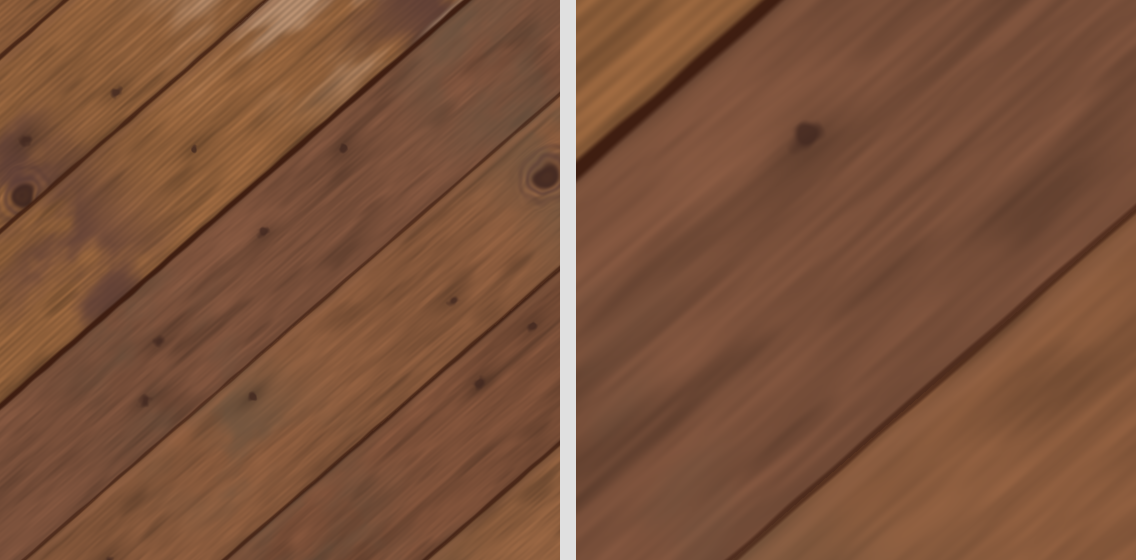
Left, the full canvas; right, a detail of the centre.
Reproduce this texture procedurally as a Shadertoy shader.

```glsl
// Weathered wooden boards running diagonally, with dark seams and lit lower bevels.
// The canvas is rotated into (along, across) grain space; each board gets its own
// tint, stretched noise fibres, stains, pale wear and knots.

const vec2  GRAIN_DIR    = vec2(0.7547, 0.656); // unit vector along the boards
const float PITCH        = 0.2352;              // board width
const float SEAM_OFFSET  = 0.077;               // first seam, from the upper left corner
const float STAIN_PERIOD = 0.78;                // stain spacing along the grain
const float STAIN_PHASE  = -0.20;
const float KNOT_CELL    = 0.25;                // one small knot may sit in each cell
const float RIDGE_PITCH  = 0.0095;

const vec3 SEAM   = vec3(0.24, 0.11, 0.06);
const vec3 BEVEL  = vec3(0.61, 0.41, 0.29);
const vec3 KNOT   = vec3(0.25, 0.15, 0.12);
const vec3 PURPLE = vec3(0.35, 0.23, 0.21);
const vec3 SLATE  = vec3(0.39, 0.32, 0.25);
const vec3 PALE   = vec3(0.73, 0.59, 0.48);

// Board tint in rgb, darkness of its upper seam in a
const vec4 BOARDS[7] = vec4[7](
    vec4(0.56, 0.37, 0.23, 0.5), vec4(0.54, 0.36, 0.22, 0.65),
    vec4(0.57, 0.38, 0.23, 0.65), vec4(0.48, 0.315, 0.23, 1.0),
    vec4(0.525, 0.345, 0.23, 0.3), vec4(0.475, 0.305, 0.215, 0.5),
    vec4(0.54, 0.36, 0.235, 0.55));

float hash(vec2 p) {
    vec3 q = fract(vec3(p.xyx) * 0.1031);
    q += dot(q, q.yzx + 33.33);
    return fract((q.x + q.y) * q.z);
}

float noise(vec2 p) {
    vec2 i = floor(p), f = fract(p);
    f = f * f * (3.0 - 2.0 * f);
    return mix(mix(hash(i), hash(i + vec2(1, 0)), f.x),
               mix(hash(i + vec2(0, 1)), hash(i + vec2(1, 1)), f.x), f.y);
}

float fbm(vec2 p) {
    float sum = 0.0, amp = 0.53;
    for (int i = 0; i < 4; i++) {
        sum += amp * noise(p);
        p = p * 2.03 + 17.3;
        amp *= 0.5;
    }
    return sum;
}

void mainImage(out vec4 fragColor, in vec2 fragCoord) {
    float px = 1.0 / iResolution.y;
    vec2 p = fragCoord / iResolution.xy;
    vec2 q = p - vec2(0.0, 1.0);
    vec2 g = vec2(dot(q, GRAIN_DIR), dot(q, vec2(GRAIN_DIR.y, -GRAIN_DIR.x)));

    // Board number and position across it
    float across = (g.y - SEAM_OFFSET) / PITCH;
    float id = floor(across), f = across - id;
    int index = int(clamp(id + 1.0, 0.0, 6.0));
    vec3 col = BOARDS[index].rgb;
    float golden = 1.0 - step(1.5, id);
    vec2 seed = vec2(id * 13.7 + 60.0, id * 7.3 + 40.0);

    // Large ringed knot, on some boards only, at the heart of a stain
    float k = floor((g.x - STAIN_PHASE) / STAIN_PERIOD + 0.5);
    float stainX = g.x - STAIN_PHASE - k * STAIN_PERIOD;
    float hasKnot = 1.0 - step(0.5, mod(id - 3.0 * k, 6.0));
    vec2 big = vec2(stainX + 0.05 * k, (f - fract(0.9 + 0.5 * k)) * PITCH);
    float bigDist = length(big * vec2(0.85, 1.0));
    bigDist += 0.012 * (noise(g * 45.0 + seed) - 0.5);
    float halo = hasKnot * (1.0 - smoothstep(0.025, 0.065, bigDist));

    // Grain: fibres bend around the large knot
    vec2 w = g;
    w.y += 0.006 * (noise(g * vec2(3.0, 9.0) + seed) - 0.5) - big.y * halo * 0.5;
    float blotch = fbm(w * vec2(4.0, 11.0) + seed) - 0.5;
    float fibre = noise(w * vec2(7.0, 105.0) + seed) - 0.5;
    float fine = noise(w * vec2(26.0, 250.0) + seed) - 0.5;
    float streak = smoothstep(0.62, 0.95, noise(w * vec2(10.0, 55.0) + seed + 9.0));
    float ridge = sin(6.2832 * w.y / RIDGE_PITCH + 3.0 * noise(w * vec2(6.0, 20.0)));
    col *= 1.0 + 0.24 * blotch + 0.13 * fibre + 0.09 * fine - 0.13 * streak;
    col *= 1.0 + ridge * mix(0.012, 0.04, golden);

    // Stains: purple on the golden boards, slate on the others
    float spread = exp(-stainX * stainX / 0.017);
    float patchy = fbm(g * vec2(8.0, 14.0) + seed + 31.0);
    float stain = spread * smoothstep(0.3, 0.68, patchy);
    col = mix(col, mix(SLATE, PURPLE, golden), stain * mix(0.6, 0.8, golden));

    // Pale wear on the golden boards near the top
    float wear = golden * smoothstep(0.74, 0.98, p.y + 0.12 * (p.x - 0.5))
               * smoothstep(0.18, 0.42, p.x);
    wear *= smoothstep(0.3, 0.68, fbm(g * vec2(6.0, 13.0) + seed + 5.0) + 0.22 * fibre);
    col = mix(col, PALE * (1.0 + 0.07 * ridge), 0.75 * wear);

    // Rings and core of the large knot
    float ring = 0.5 + 0.5 * sin(bigDist * 380.0);
    col = mix(col, mix(PURPLE, col * 1.12, ring), 0.5 * halo);
    col = mix(col, KNOT, 0.85 * hasKnot * (1.0 - smoothstep(0.012, 0.027, bigDist)));

    // Small scattered knots with a soft shadow drawn out along the grain
    float cell = floor(g.x / KNOT_CELL);
    for (float i = -1.0; i <= 1.0; i++) {
        vec2 c = vec2(cell + i + 50.0, id + 20.0);
        vec2 at = vec2((cell + i + hash(c)) * KNOT_CELL, mix(0.15, 0.85, hash(c + 41.0)));
        vec2 d = vec2(g.x - at.x, (f - at.y) * PITCH);
        float size = mix(0.005, 0.011, hash(c + 83.0));
        float r = length(d * vec2(0.75, 1.0)) + 0.006 * (noise(g * 130.0) - 0.5);
        float shown = step(0.25, hash(c + 127.0));
        float shade = exp(-dot(d * vec2(0.45, 1.0), d * vec2(0.45, 1.0)) / 0.00025);
        col *= 1.0 - 0.17 * shown * shade;
        col = mix(col, KNOT, 0.75 * shown * (1.0 - smoothstep(size * 0.3, size + px, r)));
    }

    // Seams: signed distance to the nearest one, positive on its lower side
    float d = (f < 0.5 ? f : f - 1.0) * PITCH;
    float dark = f < 0.5 ? BOARDS[index].a : BOARDS[min(index + 1, 6)].a;
    d += 0.0015 * (noise(vec2(g.x * 30.0, id)) - 0.5) * smoothstep(0.03, 0.0 + 0.031, 0.04 - abs(d));
    float bevel = smoothstep(0.003, 0.008, d) * (1.0 - smoothstep(0.012, 0.021, d));
    col = mix(col, BEVEL, bevel * mix(0.45, 0.2, dark));
    col *= 1.0 - 0.3 * dark * exp(-abs(d) / 0.007);
    float width = mix(0.0012, 0.0038, dark);
    float core = 1.0 - smoothstep(width * 0.5, width * 1.5 + px, abs(d));
    col = mix(col, SEAM, core * mix(0.45, 0.95, dark));

    fragColor = vec4(clamp(col, 0.0, 1.0), 1.0);
}
```
